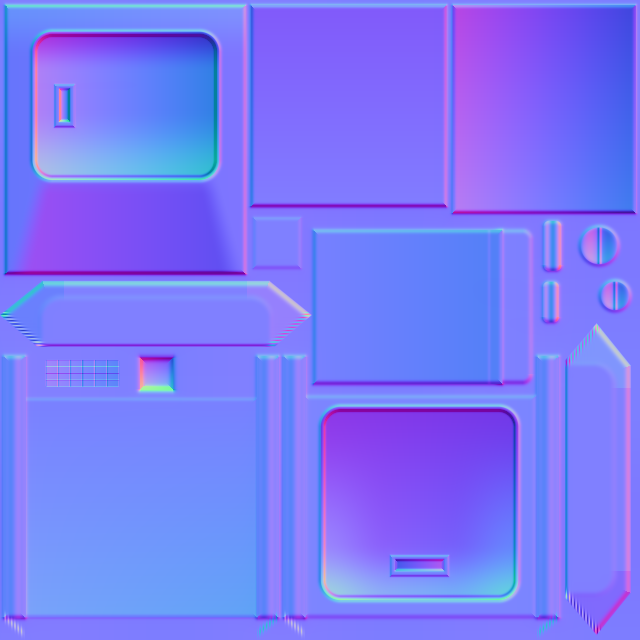
Reproduce this texture map procedurally as a WebGL 1 fragment shader.

```glsl
precision highp float;
// Tangent-space normal map of a boxy machine, unwrapped into bevelled panels.
uniform vec2 u_resolution;
#define GRID 768.      // layout units across the canvas, y down
#define UNDERSIDE 1.55 // strength of downward-facing bevels
#define HALO .1        // slope spilling out around a plate
#define HATCH 1.6      // frequency of the corner stitching
#define GROOVE .55     // depth of the screen outline

vec2 p, slope; // layout position; surface normal xy, y up
vec4 box;      // current panel: left, top, right, bottom
vec2 s;        // position inside the panel, 0 to 1
float aa;

float cover(float d) { return 1. - smoothstep(-aa, aa, d); }
float glow(float d, float w) { return exp(-d * d / (w * w)); }
void place(float l, float t, float r, float b) {
  box = vec4(l, t, r, b);
  s = (p - box.xy) / (box.zw - box.xy);
}
// Rounded box: distance, then outward direction with y up
vec3 field(vec2 at, vec4 b, float r) {
  vec2 q = at - .5 * (b.xy + b.zw), a = abs(q) - .5 * (b.zw - b.xy) + r;
  vec2 g = a.x > a.y ? vec2(1, 0) : vec2(0, 1);
  if (min(a.x, a.y) > 0.) g = normalize(a);
  return vec3(length(max(a, 0.)) + min(max(a.x, a.y), 0.) - r, g * sign(q) * vec2(1, -1));
}
// Panel with its own surface slope and a bevelled rim
void plate(float r, float sx, float sy, float rim, float w) {
  vec3 f = field(p, box, r);
  slope = mix(slope, vec2(sx, sy), cover(f.x));
  float side = f.z < 0. ? UNDERSIDE : 1.;
  slope += f.yz * rim * (side * glow(f.x + 1., w) + HALO * step(0., f.x) * exp(-f.x / 7.));
}
// Screen outlined by a double groove
void screen(float sx, float sy) {
  vec3 f = field(p, box, 24.);
  slope = mix(slope, vec2(sx, sy), cover(f.x));
  slope += GROOVE * vec2(f.y, abs(f.z)) * (glow(f.x - 1., 2.6) - 1.2 * glow(f.x + 4.5, 1.8));
}
void handle(float sx, float sy) {
  plate(1., -.1, 0., .4, 1.5);
  box += vec4(6, 5, -6, -7);
  plate(1., sx, sy, -.55, 1.8);
}
// Six-sided end cap in (along, up): slope and coverage
vec3 cap(vec2 q) {
  float side = sign(q.x), ax = abs(q.x), top = q.y - 41., base = -38. - q.y;
  vec2 tip = vec2(ax - 187., q.y);
  float upper = dot(tip, vec2(.63, .78)), lower = dot(tip, vec2(.65, -.76));
  float rim = max(top, upper);
  vec2 dir = upper > top ? vec2(side * .63, .78) : vec2(0, 1);
  vec3 inset = field(q, vec4(-139, -90, 139, 21), 25.);
  vec2 n = vec2(side * .17 * smoothstep(-6., 8., inset.x) * step(110., ax), 0);
  n += vec2(inset.y, -inset.z) * .12 * glow(inset.x, 4.) + dir * .65 * glow(rim + 3., 4.);
  n.y -= .75 * glow(base + 1.5, 2.);
  n += vec2(side, -1) * .5 * sin(q.y * HATCH) * glow(lower + 4., 4.);
  n += vec2(-side, 1.2) * .55 * glow(length(vec2(ax - 141., q.y + 37.)), 5.);
  return vec3(n, cover(max(max(rim, lower), base)));
}
// Round knob with a vertical slot
void knob(vec2 c, float r) {
  vec2 q = (p - c) / r;
  float d = (length(q) - 1.) * r, x = p.x - c.x;
  slope = mix(slope, vec2(-.55 * sin(3.1 * q.x), .3 * q.y), cover(d));
  slope += vec2(q.x, -q.y) * .45 * glow(d - 1., 3.);
  slope.x += .8 * cover(d) * (glow(x - 2., 1.5) - glow(x + 1., 1.5));
}
void upperPanels() {
  // Hooded panel: sloping frame, apron, screen and handle
  place(6., 6., 295., 329.);
  float apron = smoothstep(195., 235., p.y)
    * (1. - smoothstep(.8, 1.05, abs(p.x - 151.) / (47. + .28 * p.y)));
  plate(1., mix(.2 * s.x - .2, .28 - .58 * s.x, apron),
    mix(.14 - .22 * smoothstep(0., .2, s.y), -.38, apron), .6, 2.6);
  place(39., 38., 263., 216.);
  screen(.4 - 1.04 * s.x, .5 * smoothstep(.5, 1., s.y) - .6 + .6 * smoothstep(0., .28, s.y));
  place(65., 101., 90., 153.);
  handle(1.8 - 3.7 * s.x, 0.);
  // Plain panels
  place(301., 6., 536., 248.);
  plate(1., .01, .28 * s.y - .3, .58, 2.6);
  place(543., 6., 763., 256.);
  plate(1., .45 - .97 * s.x, .44 * s.y - .46, .55, 2.6);
  place(304., 261., 361., 322.);
  plate(1., 0., 0., .2, 2.6);
  // Side door with a rounded tab and a seam
  place(590., 276., 638., 460.);
  plate(11., -.02, 0., .38, 3.2);
  place(376., 276., 603., 461.);
  plate(1., -.06 - .3 * s.x + .2 * glow(p.x - 587., 2.), 0., .45, 3.);
  // Knobs and pins
  knob(vec2(719, 295), 22.);
  knob(vec2(738, 355), 17.);
  place(652., 265., 674., 325.);
  plate(7., .5 * sin(s.x * 9.), .1, .4, 3.);
  place(651., 338., 671., 387.);
  plate(7., .5 * sin(s.x * 9.), .1, .4, 3.);
}
void lowerPanels() {
  // Front face, vent grid and button
  place(26., 478., 308., 741.);
  plate(1., -.2 * s.x * s.y - .05, .28 * s.y, .2, 2.5);
  place(55., 432., 143., 464.);
  vec2 cell = fract(s * vec2(6, 4)) - .5;
  slope += cover(field(p, box, 2.).x) * (vec2(.25 - .55 * s.x, .05)
    + .5 * sign(cell) * smoothstep(.36, .5, abs(cell)));
  place(168., 429., 208., 468.);
  plate(1., .5 - .6 * s.x, .9 * s.y - .4, -.6, 4.);
  // Rear face, tall screen and handle
  place(365., 475., 643., 741.);
  plate(1., -.03, .04, .25, 3.);
  place(385., 488., 622., 720.);
  float edge = smoothstep(.15, .5, abs(s.x - .5)) * smoothstep(.1, .8, s.y);
  screen((.5 - s.x) * (.22 + .3 * s.y), .46 * s.y - .58 + .3 * edge + .5 * smoothstep(.7, 1., s.y));
  place(468., 666., 539., 692.);
  handle(1.1 * s.x - .6, -.3);
  // Fluted corner posts with stitched feet
  for (int i = 0; i < 4; i++) {
    float k = float(i), right = mod(k, 2.), left = 4. + 336. * floor(k / 2.) + 304. * right;
    place(left, 427., left + 27., 742.);
    plate(2., .25 * sin(s.x * 9. - 4.5) - .05, .03, .42, 3.2);
    vec2 q = p - vec2(left + 13., 750);
    q.x *= 1. - 2. * right;
    slope += glow(dot(q, vec2(.64, -.77)), 4.) * cover(abs(q.x) - 12.)
      * vec2(.5 - 1.1 * right, .5) * (.6 + .5 * sin(q.x * HATCH));
  }
}
void main() {
  p = gl_FragCoord.xy / u_resolution * GRID;
  p.y = GRID - p.y;
  aa = .75 * GRID / u_resolution.y;
  slope = vec2(.02 * sin(p.x * .023), .03 * sin(p.y * .017) - .03);
  upperPanels();
  lowerPanels();
  // End caps, one lying and one standing
  vec3 c = cap(vec2(p.x - 187., 378. - p.y));
  slope = mix(slope, c.xy, c.z);
  c = cap(vec2(p.y - 575., p.x - 716.));
  slope = mix(slope, vec2(c.y, -c.x), c.z);
  // Encode the unit normal as colour
  slope *= min(1., .97 / max(length(slope), .001));
  gl_FragColor = vec4(.5 + .5 * vec3(slope, sqrt(1. - dot(slope, slope))), 1);
}
```
